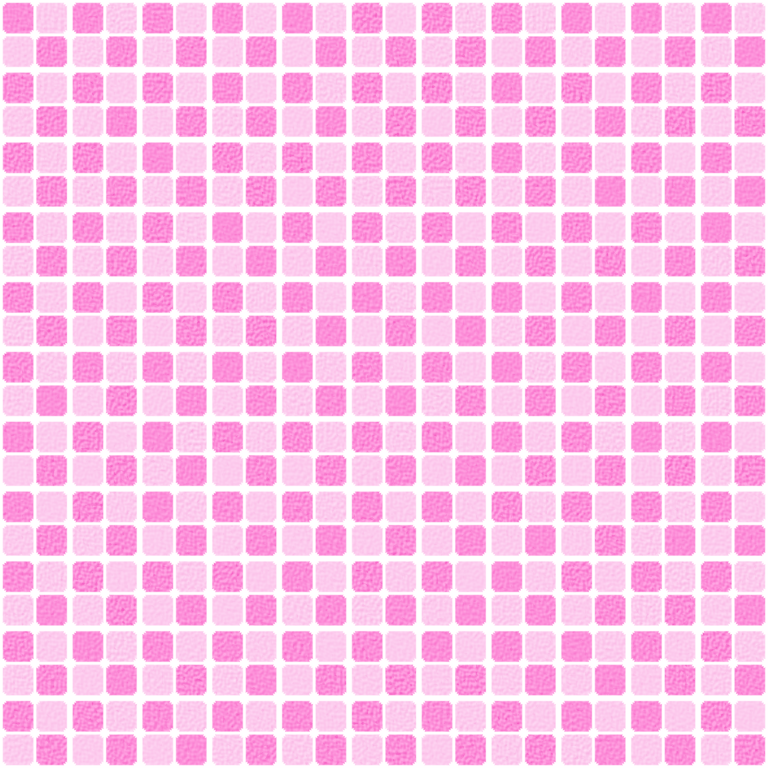
Write a WebGL 1 fragment shader that draws this pattern.

```glsl
precision highp float;
// Checkerboard of grainy pink tiles with stepped corners, grouped in pairs on white grout.
uniform vec2 u_resolution;

const float PAIRS = 11.0;          // two-by-two tile groups across and down
const float TILE_CENTER = 0.26;    // first tile centre within a group
const float TILE_HALF = 0.2185;    // half tile width, in groups
const float CORNER_STEP = 0.023;   // size of one corner notch, in groups
const float EDGE_SOFTNESS = 0.007;
const float GRAIN_CELLS = 231.0;   // whole noise cells across the canvas
const float FLECK_CELLS = 176.0;
const float RELIEF = 1.9;
const float FLECK_STRENGTH = 1.3;
const float LIGHT_TILE_GRAIN = 0.45;

const vec3 GROUT = vec3(1.0, 0.995, 1.0);
const vec3 DARK_PINK = vec3(0.99, 0.565, 0.85);
const vec3 LIGHT_PINK = vec3(0.99, 0.795, 0.93);
const vec3 SHADE = vec3(0.01, 0.07, 0.032);

float hash(vec2 p) {
  vec3 q = fract(vec3(p.xyx) * vec3(0.1031, 0.1030, 0.0973));
  q += dot(q, q.yzx + 33.33);
  return fract((q.x + q.y) * q.z);
}

float cornerGradient(vec2 cell, vec2 offset, float period) {
  float angle = 6.28319 * hash(mod(cell, period) + 0.5);
  return dot(vec2(cos(angle), sin(angle)), offset);
}

// Gradient noise that wraps after a whole number of cells.
float wrappedNoise(vec2 p, float period) {
  vec2 i = floor(p);
  vec2 f = p - i;
  vec2 w = f * f * f * (f * (f * 6.0 - 15.0) + 10.0);
  vec2 e = vec2(1.0, 0.0);
  float low = mix(cornerGradient(i, f, period),
                  cornerGradient(i + e.xy, f - e.xy, period), w.x);
  float high = mix(cornerGradient(i + e.yx, f - e.yx, period),
                   cornerGradient(i + e.xx, f - e.xx, period), w.x);
  return mix(low, high, w.y);
}

float boxDistance(vec2 p, vec2 halfSize) {
  vec2 d = abs(p) - halfSize;
  return max(d.x, d.y);
}

// Union of three boxes leaves a two-step staircase at each corner.
float tileDistance(vec2 p) {
  float narrow = TILE_HALF - 2.0 * CORNER_STEP;
  float tall = boxDistance(p, vec2(narrow, TILE_HALF));
  float wide = boxDistance(p, vec2(TILE_HALF, narrow));
  float middle = boxDistance(p, vec2(TILE_HALF - CORNER_STEP));
  return min(middle, min(tall, wide));
}

void main() {
  vec2 uv = gl_FragCoord.xy / u_resolution;

  // Tile layout
  vec2 group = uv * PAIRS;
  vec2 inGroup = fract(group);
  vec2 second = step(0.5, inGroup);
  vec2 local = inGroup - mix(vec2(TILE_CENTER), vec2(1.0 - TILE_CENTER), second);
  vec2 tileId = floor(group) * 2.0 + second;
  float isDark = mod(tileId.x + tileId.y, 2.0);

  // Embossed grain and sparse flecks, varying in strength per tile
  vec2 grainPos = uv * GRAIN_CELLS;
  float relief = wrappedNoise(grainPos, GRAIN_CELLS)
               - wrappedNoise(grainPos + vec2(0.5, -0.7), GRAIN_CELLS);
  float fleck = smoothstep(0.28, 0.55, wrappedNoise(uv * FLECK_CELLS + 37.3, FLECK_CELLS));
  float wear = mix(0.6, 1.3, hash(tileId + 71.0));
  float shade = wear * (RELIEF * relief + FLECK_STRENGTH * fleck);
  shade *= mix(LIGHT_TILE_GRAIN, 1.0, isDark);
  vec3 tile = mix(LIGHT_PINK, DARK_PINK, isDark) - SHADE * clamp(shade, -1.2, 2.5);

  // Smooth tile edge
  float blur = EDGE_SOFTNESS + 0.5 * PAIRS / min(u_resolution.x, u_resolution.y);
  float coverage = 1.0 - smoothstep(-blur, blur, tileDistance(local));
  gl_FragColor = vec4(clamp(mix(GROUT, tile, coverage), 0.0, 1.0), 1.0);
}
```
